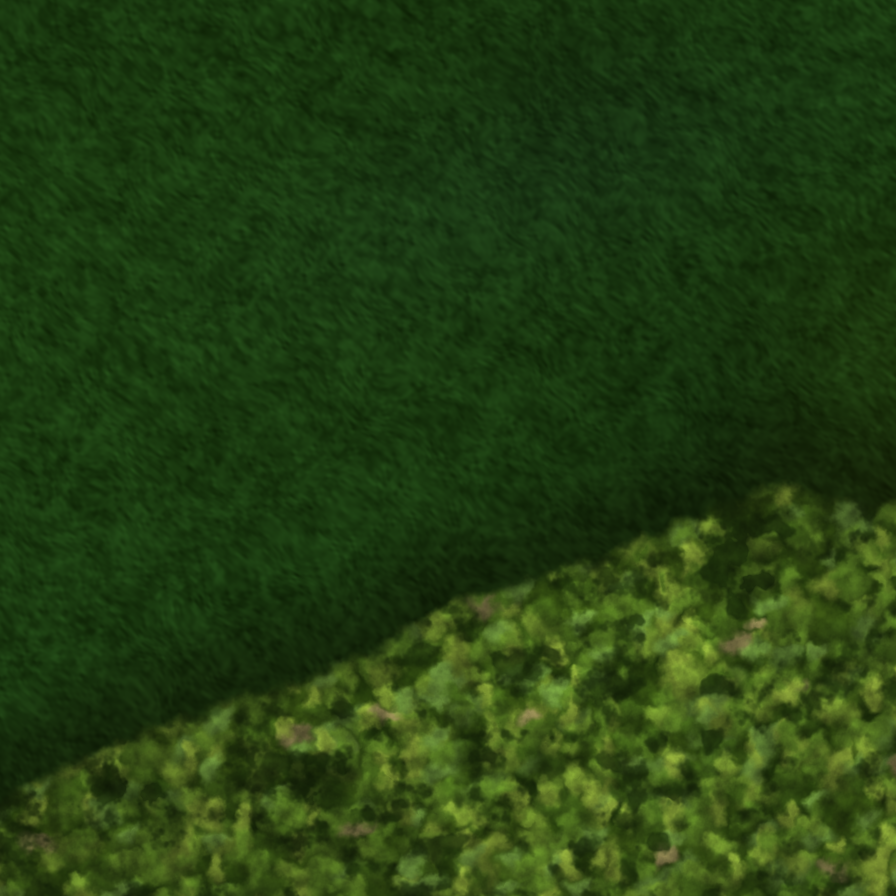
Give the GLSL for this texture, as a WebGL 2 fragment shader.

```glsl
#version 300 es
precision highp float;
// A dark mown lawn above a sunlit leafy hedge with a sloping, soft edge.
uniform vec2 u_resolution;
out vec4 fragColor;

float hash(vec2 p) {
  return fract(sin(dot(p, vec2(127.1, 311.7))) * 43758.545);
}

float noise(vec2 p) {
  vec2 i = floor(p), f = fract(p);
  f = f * f * (3.0 - 2.0 * f);
  return mix(mix(hash(i), hash(i + vec2(1, 0)), f.x),
             mix(hash(i + vec2(0, 1)), hash(i + vec2(1, 1)), f.x), f.y);
}

float fbm(vec2 p) {
  float sum = 0.0, amp = 0.5;
  for (int i = 0; i < 4; i++) {
    sum += amp * noise(p);
    p = mat2(1.6, 1.2, -1.2, 1.6) * p + 7.3;
    amp *= 0.5;
  }
  return sum / 0.9375;
}

// Soft round spot, 1 at its center
float spot(vec2 uv, vec2 center, float size) {
  vec2 d = (uv - center) / size;
  return exp(-dot(d, d));
}

// Height of the hedge top: a slope with one low swell, level at the right
float hedgeTop(float x) {
  float top = mix(0.112 + 0.4 * x, 0.438, smoothstep(0.84, 0.94, x));
  top += 0.017 * exp(-pow((x - 0.5) / 0.045, 2.0));
  top += 0.009 * exp(-pow((x - 0.14) / 0.05, 2.0));
  top -= 0.007 * exp(-pow((x - 0.36) / 0.06, 2.0));
  return top + 0.007 * (noise(vec2(x * 48.0, 9.0)) - 0.5);
}

vec3 lawn(vec2 uv, float above) {
  // Short blades leaning from upper left to lower right, in small tufts
  vec2 bend = 0.012 * vec2(noise(uv * 24.0), noise(uv * 24.0 + 31.0));
  vec2 p = mat2(0.77, 0.64, -0.64, 0.77) * (uv + bend);
  float blades = 0.55 * noise(p * vec2(90.0, 165.0))
               + 0.45 * noise(p * vec2(165.0, 250.0) + 40.0);
  float tufts = fbm(uv * 30.0 + 4.0);
  float tone = 0.52 + 1.05 * (blades - 0.5) + 0.62 * (tufts - 0.5);
  vec3 col = mix(vec3(0.06, 0.145, 0.025), vec3(0.128, 0.278, 0.085), tone);

  // Cool band rising to the right, dark spot above it, olive right side
  vec2 band = mat2(0.96, -0.28, 0.28, 0.96) * (uv - vec2(0.62, 0.8));
  col += vec3(0.008, 0.01, 0.024) * exp(-dot(band * vec2(3.2, 9.0), band * vec2(3.2, 9.0)));
  col *= 1.0 - 0.14 * spot(uv, vec2(0.65, 0.91), 0.12) - 0.12 * spot(uv, vec2(0.82, 0.55), 0.14);
  col *= 1.0 + 0.07 * spot(uv, vec2(0.1, 0.6), 0.3);
  col += vec3(0.012, -0.004, -0.008) * smoothstep(0.75, 1.0, uv.x) * smoothstep(0.85, 0.6, uv.y);

  // Shade gathering along the hedge
  return col * mix(vec3(0.78, 0.68, 0.62), vec3(1.0), smoothstep(0.0, 0.14, above));
}

vec3 leafColor(float pick, float shade) {
  vec3 col = mix(vec3(0.19, 0.29, 0.07), vec3(0.3, 0.42, 0.12), smoothstep(0.0, 0.35, pick));
  col = mix(col, vec3(0.45, 0.53, 0.18), smoothstep(0.4, 0.8, pick));
  col = mix(col, vec3(0.34, 0.46, 0.19), step(0.84, pick));
  col = mix(col, vec3(0.5, 0.45, 0.29), step(0.98, pick));
  return col * shade;
}

vec3 hedge(vec2 uv) {
  vec3 col = mix(vec3(0.06, 0.12, 0.02), vec3(0.24, 0.34, 0.08), fbm(uv * 35.0));
  vec2 warp = 0.026 * (vec2(fbm(uv * 48.0), fbm(uv * 48.0 + 17.0)) - 0.5);

  // Layers of soft leaves, each smaller and brighter than the one below
  for (int layer = 0; layer < 4; layer++) {
    float depth = float(layer);
    vec2 p = (uv + warp) * (23.0 + 5.0 * depth) + depth * 13.7;
    vec2 cell = floor(p);
    for (int k = 0; k < 9; k++) {
      vec2 id = cell + vec2(k % 3, k / 3) - 1.0;
      float seed = hash(id + depth * 5.3);
      vec2 center = id + 0.15 + 0.7 * vec2(hash(id + 11.2), hash(id + 27.9));
      vec2 d = p - center;
      float angle = atan(d.y, d.x) + seed * 6.283;
      float radius = (0.33 + 0.2 * hash(id + 3.4)) * (1.0 + 0.12 * cos(angle * 3.0) + 0.28 * cos(angle * 2.0));
      float cover = smoothstep(0.2, -0.26, length(d) - radius);
      cover *= step(0.4, hash(id + 61.0 + depth));
      float light = 0.84 + 0.07 * depth + 0.35 * dot(d, vec2(-0.4, 0.9));
      col = mix(col, leafColor(seed, light), cover * 0.85);
    }
  }

  // Dark hollows: scattered small ones and a few deep gaps
  float hollow = smoothstep(0.54, 0.72, fbm(uv * 34.0 + 51.0));
  float gaps = spot(uv, vec2(0.83, 0.37), 0.035) + spot(uv, vec2(0.61, 0.15), 0.025)
             + spot(uv, vec2(0.37, 0.115), 0.03) + spot(uv, vec2(0.156, 0.11), 0.025);
  col = mix(col, vec3(0.08, 0.14, 0.03), clamp(0.72 * hollow + 0.6 * gaps, 0.0, 0.85));

  // Fine mottling, sunnier middle and duller left end
  col *= 0.58 + 0.86 * fbm(uv * 66.0);
  return col * (0.93 + 0.16 * spot(uv, vec2(0.66, 0.27), 0.2) + 0.05 * smoothstep(0.1, 0.6, uv.x));
}

void main() {
  vec2 uv = gl_FragCoord.xy / u_resolution;
  float above = uv.y - hedgeTop(uv.x);
  float ragged = above + 0.022 * (fbm(uv * 45.0) - 0.5);
  float inHedge = smoothstep(0.009, -0.01, ragged);
  vec3 leaves = hedge(uv) * mix(0.85, 1.0, smoothstep(0.0, -0.03, above));
  fragColor = vec4(mix(lawn(uv, above), leaves, inHedge), 1.0);
}
```
